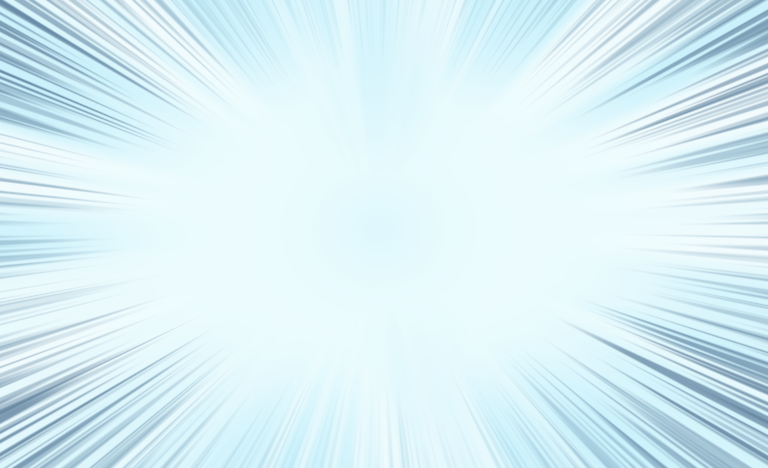
This background is drawn by a Shadertoy shader. Its source:

```glsl
// Pale cyan burst of tapered speed lines around a bright, empty centre.
#define FOCUS vec2(0.493, 0.510)
#define GLOW_COLOR vec3(0.925, 0.988, 0.995)
#define GAP_COLOR vec3(0.955, 0.985, 0.992)
#define WASH_COLOR vec3(0.77, 0.94, 0.985)
#define STEEL_COLOR vec3(0.38, 0.51, 0.62)
#define SKY_COLOR vec3(0.62, 0.82, 0.90)
#define LINE_START 0.56
#define LINE_SPREAD 0.48
#define LINE_STRENGTH 0.90
#define WASH_STRENGTH 0.85

const float TAU = 6.28319;

float hash(vec2 p) {
    vec3 q = fract(p.xyx * 0.1031);
    q += dot(q, q.yzx + 33.33);
    return fract((q.x + q.y) * q.z);
}

// Smooth noise around the circle, without a seam.
float ringNoise(float turn, float count, float seed) {
    float x = turn * count;
    float a = hash(vec2(mod(floor(x), count), seed));
    float b = hash(vec2(mod(floor(x) + 1.0, count), seed));
    return mix(a, b, smoothstep(0.0, 1.0, fract(x)));
}

// One ring of tapered lines, each with its own start, width and tone.
float speedLines(float turn, float radius, float reach, float count, float seed) {
    float x = turn * count;
    float id = mod(floor(x), count);
    float middle = mix(0.32, 0.68, hash(vec2(id, seed)));
    float start = LINE_START + LINE_SPREAD * hash(vec2(id, seed + 11.0));
    float thick = hash(vec2(id, seed + 23.0));
    float tone = mix(0.3, 1.0, hash(vec2(id, seed + 37.0)));
    float grow = clamp((reach - start) / 0.5, 0.0, 1.0);
    float halfWidth = mix(0.06, 0.24, thick * thick) * mix(0.3, 1.0, grow);
    float dist = (abs(fract(x) - middle) - halfWidth) * TAU * radius / count;
    float soft = max(1.0 / iResolution.y, 0.0028);
    return (1.0 - smoothstep(-soft, soft, dist)) * smoothstep(0.0, 0.3, reach - start) * tone;
}

void mainImage(out vec4 fragColor, in vec2 fragCoord) {
    vec2 uv = fragCoord / iResolution.xy;
    float aspect = iResolution.x / iResolution.y;
    vec2 p = (uv - FOCUS) * vec2(aspect, 1.0);
    float radius = length(p);
    float reach = length((uv - FOCUS) * 2.0);
    float angle = atan(p.y, p.x + 1e-5);
    float turn = angle / TAU + 0.5;

    // Direction masks: dark sides and corners, light top and bottom.
    float tilt = atan(abs(p.y), abs(p.x) + 1e-5);
    float side = 1.0 - smoothstep(0.65, 1.25, tilt);
    float corner = exp(-pow((tilt - 0.43) / 0.24, 2.0));

    // Wide, soft rays of colour that strengthen outward.
    float rays = 0.6 * ringNoise(turn, 34.0, 3.0) + 0.4 * ringNoise(turn, 110.0, 7.0);
    float outward = smoothstep(0.42, 1.05, reach);
    float wash = smoothstep(0.25, 0.8, rays) * outward;

    // Vertical column above, slanted plume below, faint haze in the middle.
    float column = exp(-pow(p.x / 0.13, 2.0)) * smoothstep(-0.02, 0.42, p.y);
    float plume = exp(-pow((p.x + 0.35 * p.y) / 0.11, 2.0)) * smoothstep(0.05, 0.45, -p.y);
    float streaky = 0.45 + 0.55 * ringNoise(turn, 90.0, 13.0);
    float haze = exp(-dot(p * vec2(7.0, 8.0), p * vec2(7.0, 8.0)));
    wash = max(wash, (0.75 * column + 0.6 * plume) * streaky);
    wash = max(wash, 0.36 * haze);

    vec3 color = mix(GLOW_COLOR, GAP_COLOR, outward * (1.0 - rays));
    color = mix(color, WASH_COLOR, WASH_STRENGTH * wash);

    // Layers of lines, from broad to fine.
    float cluster = mix(0.6, 1.0, corner) * mix(0.6, 1.15, ringNoise(turn, 26.0, 19.0));
    vec3 ink = mix(SKY_COLOR, STEEL_COLOR, side * mix(0.6, 1.0, corner));
    for (int i = 0; i < 4; i++) {
        float layer = float(i);
        float count = 76.0 + 46.0 * layer;
        float line = speedLines(turn, radius, reach, count, 41.0 + 53.0 * layer);
        float strength = LINE_STRENGTH * cluster * mix(0.6, 1.0, side);
        color = mix(color, ink, clamp(line * strength, 0.0, 1.0));
    }

    fragColor = vec4(color, 1.0);
}
```
